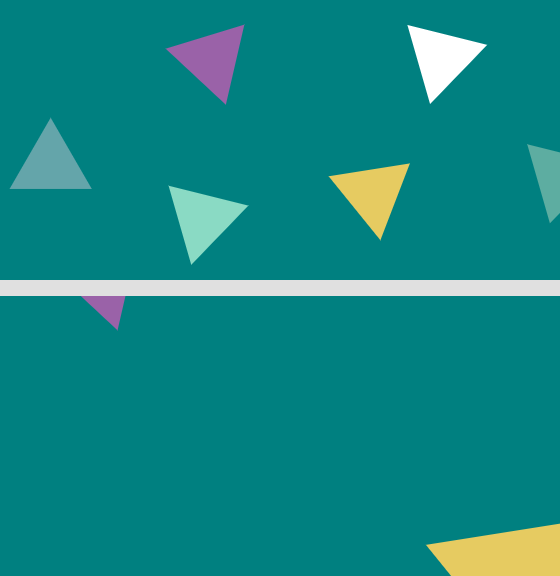
Top: the whole. Bottom: its middle third, enlarged.
A Shadertoy shader for this background:

```glsl
// Flat equilateral triangles scattered over a plain teal ground.
// A wavy lower row and a sparser upper row are placed by formula; each
// triangle is a signed distance blended with an antialiased edge.

const vec3 GROUND = vec3(0.0, 0.502, 0.502);
const float INRADIUS = 0.0848;      // in canvas heights
const int LOWER_COUNT = 4;
const int COUNT = 6;

const vec2 LOWER_START = vec2(0.181, 0.300);
const float LOWER_STEP = 0.608;
const float LOWER_BOW = 0.075;      // sideways shift of the middle items
const float LOWER_WAVE = 0.110;     // height of the row's wave
const float WAVE_PHASE = 2.4;
const vec2 UPPER_START = vec2(0.757, 0.788);
const vec2 UPPER_STEP = vec2(0.820, 0.005);

// Fill colour, and direction of one corner in degrees
const vec4 STYLE[COUNT] = vec4[COUNT](
    vec4(0.392, 0.647, 0.667, 90.0),    // grey blue
    vec4(0.541, 0.855, 0.769, 16.0),    // mint
    vec4(0.902, 0.796, 0.380, 39.0),    // yellow
    vec4(0.365, 0.678, 0.631, 16.0),    // faded mint
    vec4(0.604, 0.384, 0.659, 47.0),    // purple
    vec4(1.000, 1.000, 1.000, 16.0));   // white

// Centre of triangle i: the lower row first, then the upper one
vec2 triangleCentre(int i) {
    if (i >= LOWER_COUNT) return UPPER_START + UPPER_STEP * float(i - LOWER_COUNT);
    float k = float(i);
    float bow = sin(radians(180.0) * k / float(LOWER_COUNT - 1));
    return LOWER_START + vec2(LOWER_STEP * k - LOWER_BOW * bow,
                              LOWER_WAVE * cos(WAVE_PHASE * k));
}

// Distance to the sides of an equilateral triangle with a corner along +x
float triangleDistance(vec2 p) {
    return max(-p.x, 0.5 * p.x + 0.866 * abs(p.y)) - INRADIUS;
}

// Express p in axes turned by the given angle
vec2 turned(vec2 p, float angle) {
    float c = cos(angle), s = sin(angle);
    return vec2(c * p.x + s * p.y, c * p.y - s * p.x);
}

void mainImage(out vec4 fragColor, in vec2 fragCoord) {
    vec2 p = fragCoord / iResolution.y;
    float pixel = 1.0 / iResolution.y;

    vec3 colour = GROUND;
    for (int i = 0; i < COUNT; i++) {
        vec2 q = turned(p - triangleCentre(i), radians(STYLE[i].w));
        float cover = clamp(0.5 - triangleDistance(q) / pixel, 0.0, 1.0);
        colour = mix(colour, STYLE[i].rgb, cover);
    }
    fragColor = vec4(colour, 1.0);
}
```
